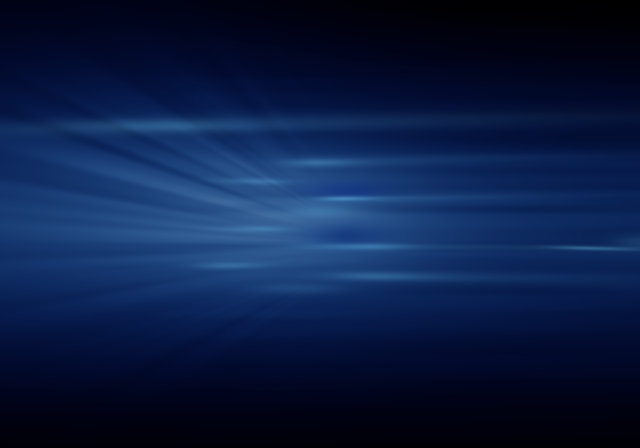
This background is drawn by a WebGL 1 fragment shader. Its source:

```glsl
precision highp float;
// Deep blue motion blur: a soft horizontal band of light with a central glow,
// rays fanning out to the left and thin stretched streaks of pale light.
// A scalar light level is summed from Gaussians and noise, then mapped to blue.
uniform vec2 u_resolution;

float hash(vec2 p) {
  return fract(sin(dot(p, vec2(127.1, 311.7))) * 43758.5453);
}

float noise(vec2 p) {
  vec2 i = floor(p), f = fract(p);
  f = f * f * (3.0 - 2.0 * f);
  return mix(mix(hash(i), hash(i + vec2(1, 0)), f.x),
             mix(hash(i + vec2(0, 1)), hash(i + vec2(1, 1)), f.x), f.y);
}

// Elliptic Gaussian spot
float glow(vec2 p, vec2 center, vec2 size) {
  vec2 d = (p - center) / size;
  return exp(-dot(d, d));
}

// Slanted light trail with separate lengths to the left and right
float streak(vec2 p, vec2 center, vec2 reach, float thickness, float slope) {
  vec2 d = p - center;
  d.y -= d.x * slope;
  d /= vec2(d.x < 0.0 ? reach.x : reach.y, thickness);
  return exp(-dot(d, d));
}

void main() {
  vec2 uv = gl_FragCoord.xy / u_resolution;

  // Wide band, haze on the left, central glow and its darker core
  float band = glow(uv, vec2(0.5, 0.49), vec2(3.0, 0.31));
  float level = 0.035 + 0.31 * band;
  level += 0.15 * glow(uv, vec2(0.23, 0.59), vec2(0.43, 0.34));
  level += 0.13 * glow(uv, vec2(0.46, 0.5), vec2(0.24, 0.17));
  level -= 0.05 * glow(uv, vec2(0.535, 0.472), vec2(0.045, 0.022));
  level -= 0.055 * smoothstep(0.72, 1.0, uv.y) * smoothstep(0.1, 0.7, uv.x);
  level -= 0.035 * smoothstep(0.2, 0.0, uv.y);
  level -= 0.04 * glow(uv, vec2(0.85, 0.69), vec2(0.4, 0.025));

  // Rays fanning left from a focus right of the center
  vec2 ray = (vec2(0.6, 0.45) - uv) * vec2(1.43, 1.0);
  float angle = atan(-ray.y, max(ray.x, 0.001));
  float fan = noise(vec2(angle * 38.0, ray.x * 1.5)) * 0.7
            + noise(vec2(angle * 15.0 + 7.0, 3.0)) * 0.6 - 0.65;
  float fanMask = smoothstep(0.1, 0.4, ray.x) * (1.0 - 0.4 * smoothstep(0.5, 0.9, ray.x));
  level += 0.14 * fan * fanMask * glow(uv, vec2(0.2, 0.54), vec2(0.8, 0.27));

  // Fine horizontal strands
  float strands = noise(vec2(uv.x * 2.5, uv.y * 60.0)) * 0.6
                + noise(vec2(uv.x * 4.0 + 9.0, uv.y * 25.0)) * 0.4 - 0.5;
  level += 0.1 * strands * band * smoothstep(0.1, 0.5, uv.x);

  level = max(level, 0.0);
  vec3 color = vec3(pow(level, 3.0), pow(level, 1.9) + 0.01 * band, level);

  // Upper trail across the full width
  float light = 0.11 * streak(uv, vec2(0.26, 0.719), vec2(0.13, 0.1), 0.014, -0.01);
  light += 0.1 * streak(uv, vec2(0.3, 0.72), vec2(0.4, 0.65), 0.019, 0.03);

  // Trails above the center
  light += 0.12 * streak(uv, vec2(0.495, 0.637), vec2(0.05, 0.06), 0.009, 0.0);
  light += 0.07 * streak(uv, vec2(0.5, 0.638), vec2(0.05, 0.4), 0.011, 0.03);
  light += 0.13 * streak(uv, vec2(0.41, 0.595), vec2(0.07, 0.04), 0.007, -0.03);
  light += 0.17 * streak(uv, vec2(0.535, 0.557), vec2(0.04, 0.05), 0.005, 0.01);
  light += 0.08 * streak(uv, vec2(0.54, 0.556), vec2(0.04, 0.3), 0.007, 0.02);
  light += 0.12 * streak(uv, vec2(0.505, 0.531), vec2(0.06, 0.06), 0.013, 0.0);

  // Trails below the center
  light += 0.13 * streak(uv, vec2(0.41, 0.489), vec2(0.06, 0.04), 0.007, -0.02);
  light += 0.15 * streak(uv, vec2(0.575, 0.449), vec2(0.1, 0.06), 0.008, 0.0);
  light += 0.08 * streak(uv, vec2(0.6, 0.45), vec2(0.1, 0.4), 0.007, -0.01);
  light += 0.22 * streak(uv, vec2(0.92, 0.446), vec2(0.06, 0.07), 0.0045, -0.035);
  light += 0.1 * streak(uv, vec2(1.0, 0.46), vec2(0.04), 0.016, 0.0);
  light += 0.15 * streak(uv, vec2(0.355, 0.407), vec2(0.05, 0.06), 0.008, 0.02);
  light += 0.1 * streak(uv, vec2(0.586, 0.383), vec2(0.07, 0.08), 0.009, -0.01);
  light += 0.07 * streak(uv, vec2(0.6, 0.383), vec2(0.08, 0.4), 0.014, -0.035);
  light += 0.08 * streak(uv, vec2(0.47, 0.356), vec2(0.07), 0.012, 0.0);
  color += light * vec3(0.55, 0.95, 0.85);

  // Saturated blue patches beside the bright trails
  color += vec3(-0.03, -0.04, 0.03) * glow(uv, vec2(0.54, 0.575), vec2(0.06, 0.018));
  color += vec3(-0.03, -0.03, 0.01) * glow(uv, vec2(0.54, 0.475), vec2(0.06, 0.025));

  gl_FragColor = vec4(clamp(color, 0.0, 1.0), 1.0);
}
```
